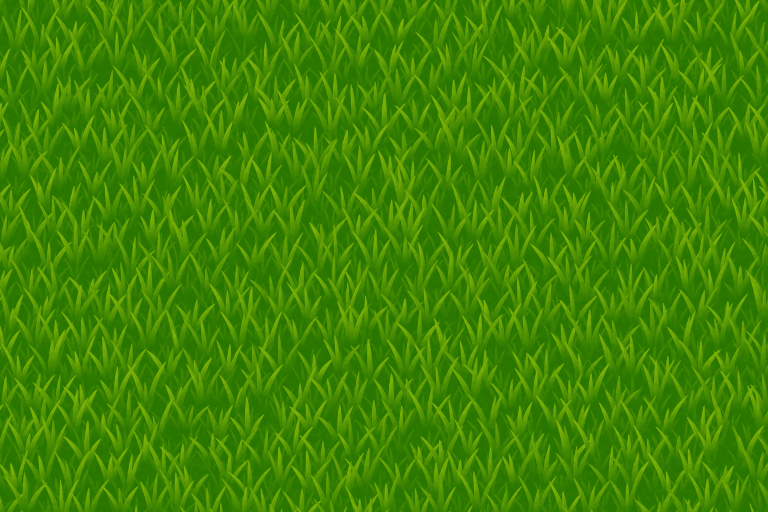
Write a Shadertoy shader that draws this texture.

```glsl
const vec3 SHADE_GREEN = vec3(0.155, 0.458, 0.0);
const vec3 TIP_GREEN = vec3(0.46, 0.675, 0.025);
const int BLADES = 3;

float hash(vec2 p) {
    vec3 q = fract(vec3(p.xyx) * 0.1031);
    q += dot(q, q.yzx + 33.33);
    return fract((q.x + q.y) * q.z);
}

float valueNoise(vec2 p) {
    vec2 cell = floor(p), f = fract(p);
    f = f * f * (3.0 - 2.0 * f);
    float low = mix(hash(cell), hash(cell + vec2(1, 0)), f.x);
    float high = mix(hash(cell + vec2(0, 1)), hash(cell + vec2(1, 1)), f.x);
    return mix(low, high, f.y);
}

// Returns coverage in x and light in y for a curved blade rooted at zero.
vec2 blade(vec2 p, float height, float lean, float halfWidth, float blur) {
    float t = p.y / height;
    if (t <= 0.0 || t >= 1.0) return vec2(0.0);
    float slope = 2.1 * lean * pow(t, 1.1) / height;
    float across = (p.x - lean * pow(t, 2.1)) / sqrt(1.0 + slope * slope);
    float width = 2.0 * halfWidth * pow(t, 0.4) * pow(1.0 - t, 0.7);
    float cover = smoothstep(-blur, blur, width - abs(across));
    cover *= smoothstep(0.05, 0.4, t) * (1.0 - smoothstep(0.95, 1.0, t));
    float side = clamp(across / max(width, blur), -1.0, 1.0);
    float light = mix(0.05, 1.0, smoothstep(0.0, 0.9, t)) * (1.0 - 0.14 * side);
    return vec2(cover, light);
}

// Paints staggered rows of tufts over the light value, far rows first.
float tuftLayer(vec2 p, vec2 spacing, float size, float brightness,
                float seed, float blur, float light) {
    float baseRow = floor(p.y / spacing.y);
    for (int j = 0; j < 3; j++) {
        float row = baseRow - float(j);
        float stagger = 0.5 * mod(row, 2.0);
        float baseColumn = floor(p.x / spacing.x - stagger);
        for (int i = -1; i <= 1; i++) {
            vec2 id = vec2(baseColumn + float(i), row);
            vec2 key = id + seed;
            vec2 jitter = vec2(hash(key + 3.7), hash(key + 8.3));
            vec2 offset = mix(vec2(0.28, 0.2), vec2(0.72, 0.8), jitter);
            vec2 root = (id + vec2(stagger, 0.0) + offset) * spacing;
            for (int b = 0; b < BLADES; b++) {
                vec2 bladeKey = key + 17.3 * float(b + 1);
                float spread = float(b) - 1.0 + 0.7 * (hash(bladeKey) - 0.5);
                float height = size * mix(0.06, 0.104, hash(bladeKey + 5.1));
                float lean = size * 0.03 * spread;
                float halfWidth = size * mix(0.004, 0.0058, hash(bladeKey + 9.7));
                vec2 q = p - root - vec2(0.005 * size * spread, 0.0);
                vec2 paint = blade(q, height, lean, halfWidth, blur);
                float tone = brightness * mix(0.72, 1.1, hash(bladeKey + 2.9));
                light = mix(light, paint.y * tone, paint.x);
            }
        }
    }
    return light;
}

void mainImage(out vec4 fragColor, in vec2 fragCoord) {
    vec2 p = fragCoord / iResolution.y;
    float blur = 0.6 / iResolution.y;

    // Mottled ground between the tufts
    float mottle = valueNoise(p * 120.0);
    float light = 0.12 * mottle * mottle;

    // Small shaded undergrowth, then the bright tufts
    light = tuftLayer(p, vec2(0.045, 0.042), 0.7, 0.36, 41.0, blur, light);
    light = tuftLayer(p, vec2(0.058, 0.054), 1.0, 1.0, 113.0, blur, light);

    // Fine painted grain
    float grain = valueNoise(p * 230.0) - 0.5;
    light += grain * (0.08 + 0.12 * light);

    fragColor = vec4(mix(SHADE_GREEN, TIP_GREEN, clamp(light, 0.0, 1.05)), 1.0);
}
```
